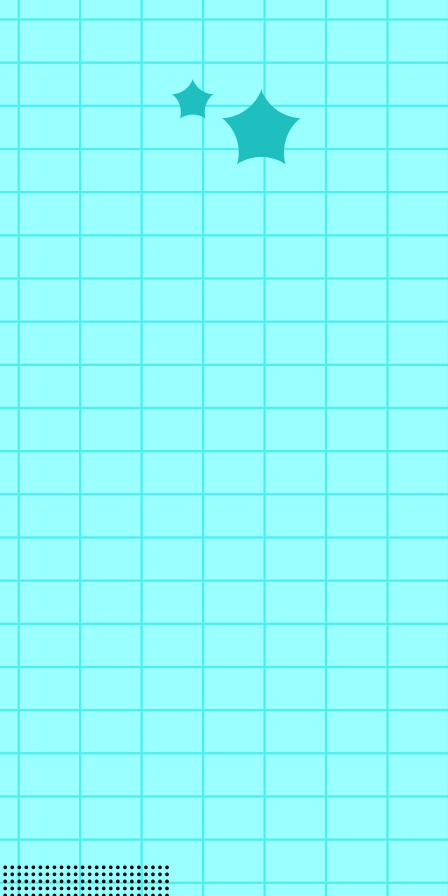
Give the GLSL for this background, as a Shadertoy shader.

```glsl
#define CELL vec2(0.1372, 0.09635)
#define GRID_ORIGIN vec2(0.0418, 0.0295)
#define LINE_WIDTH 0.0052
#define DOT_PITCH 0.0157
#define DOT_RADIUS 0.0041
#define DOT_ORIGIN vec2(0.0117, 0.0012)
#define DOT_COUNT vec2(24.0, 5.0)
#define BIG_STAR vec3(0.5833, 1.7078, 0.0917)
#define SMALL_STAR vec3(0.4302, 1.7747, 0.0482)

const vec3 PAPER = vec3(0.60, 1.00, 1.00);
const vec3 LINE = vec3(0.31, 0.93, 0.93);
const vec3 STAR = vec3(0.12, 0.75, 0.75);
const vec3 DOT = vec3(0.0, 0.04, 0.04);

// Pixel coverage of a signed distance, negative inside
float coverage(float dist) {
    return clamp(0.5 - dist * iResolution.x, 0.0, 1.0);
}

// Distance to the nearest grid line on each axis
vec2 gridDistance(vec2 p) {
    vec2 cell = (p - GRID_ORIGIN) / CELL;
    return abs(fract(cell + 0.5) - 0.5) * CELL - 0.5 * LINE_WIDTH;
}

// Five-pointed star with sides carved by circles; star = centre, radius
float starDistance(vec2 p, vec3 star) {
    const float SECTOR = 1.256637;
    const float CARVE_OFFSET = 1.709;
    const float CARVE_RADIUS = 1.0746;
    vec2 q = (p - star.xy) / star.z;
    float r = length(q);
    float angle = atan(q.x, -q.y);
    angle = mod(angle + 0.5 * SECTOR, SECTOR) - 0.5 * SECTOR;
    q = r * vec2(cos(angle), sin(angle));
    float carved = CARVE_RADIUS - length(q - vec2(CARVE_OFFSET, 0.0));
    return max(carved, r - 1.0) * star.z;
}

// Finite block of round dots
float dotDistance(vec2 p) {
    vec2 q = (p - DOT_ORIGIN) / DOT_PITCH;
    vec2 nearest = clamp(floor(q + 0.5), vec2(0.0), DOT_COUNT - 1.0);
    return length(q - nearest) * DOT_PITCH - DOT_RADIUS;
}

void mainImage(out vec4 fragColor, in vec2 fragCoord) {
    // Canvas width is one unit
    vec2 p = fragCoord / iResolution.x;

    vec2 grid = gridDistance(p);
    float stars = min(starDistance(p, BIG_STAR), starDistance(p, SMALL_STAR));

    // Layers from back to front
    vec3 color = mix(PAPER, LINE, max(coverage(grid.x), coverage(grid.y)));
    color = mix(color, STAR, coverage(stars));
    color = mix(color, DOT, coverage(dotDistance(p)));
    fragColor = vec4(color, 1.0);
}
```
